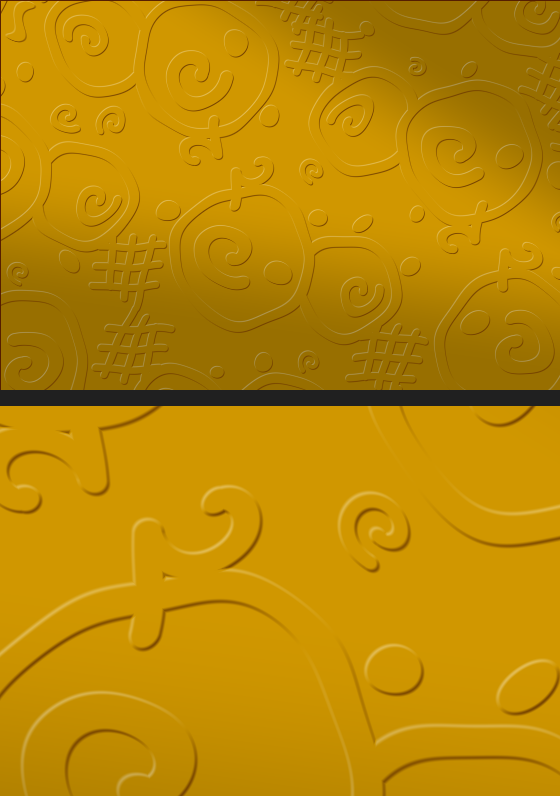
Top, the full canvas; bottom, a detail of the centre.
Give the GLSL for this pattern, as a Shadertoy shader.

```glsl
#define BRIGHT_GOLD vec3(.815, .592, .0)
#define DARK_GOLD vec3(.595, .435, .0)
#define GLINT vec3(.07, .14, .32)
#define SHADE vec3(.44, .24, .0)
#define LINE_WIDTH .0028
#define SOFTNESS .0019
#define STROKE .0135
#define RING_RADIUS .172
#define SCOOP_RADIUS .125
#define SCATTER_STEP .125
#define WOBBLE .007

const float TAU = 6.28318;
const vec2 ORIGIN = vec2(.524, .831);
const mat2 LATTICE = mat2(.68, -.22, .1, -.49);
const vec2 SCOOP_AT = vec2(.26, -.09);
const vec2 HATCH_AT = vec2(.36, -.28);
const vec2 HOOK_AT = vec2(.045, .225);

float hash(vec2 c) { return fract(sin(dot(c, vec2(127.1, 311.7))) * 43758.5453); }

mat2 turn(float a) { return mat2(cos(a), sin(a), -sin(a), cos(a)); }

float segment(vec2 p, vec2 a, vec2 b) {
    vec2 ab = b - a;
    return length(p - a - ab * clamp(dot(p - a, ab) / dot(ab, ab), 0., 1.));
}

float oval(vec2 p, float r) { return length(p * vec2(1., 1.2)) - r; }

vec2 polar(float r, float turns) { return r * vec2(cos(turns * TAU), sin(turns * TAU)); }

// Archimedean coil with round caps at both ends
float spiral(vec2 p, float size, float turns, float halfWidth) {
    p.y *= 1.15;
    float pitch = size / turns, first = .3, r = length(p);
    float a = atan(p.y, p.x) / TAU;
    float t = a + round(r / pitch - a);
    if (t > turns) t -= 1.;
    if (t < first) t += 1.;
    float d = t > turns || t < first ? 1. : abs(r - pitch * t);
    d = min(d, length(p - polar(pitch * first, first)));
    return min(d, length(p - polar(size, turns))) - halfWidth;
}

float hatch(vec2 p) {
    p = turn(.35) * p;
    float d = 1.;
    for (float k = -1.; k <= 1.; k++) {
        float x = k * .052;
        d = min(d, segment(p, vec2(x, .08), vec2(x * .7, -.08 - .02 * k)));
        d = min(d, segment(p, vec2(-.08, x - .015), vec2(.08, x + .015)));
    }
    return d - .0095;
}

// Local frame of a cluster; alternate rows are turned half round
vec2 clusterFrame(vec2 p, vec2 id) {
    vec2 q = p - ORIGIN - LATTICE * id;
    float flip = mod(id.y, 2.) < .5 ? TAU * .5 : 0.;
    return turn(flip + .2 * (hash(id) - .5)) * q;
}

vec2 nearestCluster(vec2 p) { return round(inverse(LATTICE) * (p - ORIGIN)); }

// Ring with coil and oval, side scoop, hook and hatching
float cluster(vec2 q, float seed) {
    float r = length(q);
    float d = abs(r - RING_RADIUS) - STROKE;
    float scoop = abs(length(q - SCOOP_AT) - SCOOP_RADIUS) - STROKE;
    d = min(d, max(scoop, RING_RADIUS - r));
    d = min(d, spiral(turn(2.) * (q - SCOOP_AT - vec2(.025, -.01)), .064, 1.3, .0125));
    vec2 hook = q - HOOK_AT;
    d = min(d, spiral(vec2(-hook.x, hook.y), .055, 1., .013));
    d = min(d, segment(q, HOOK_AT - vec2(.055, 0), HOOK_AT - vec2(.065, .085)) - .013);
    d = min(d, hatch(q - HATCH_AT));
    vec2 inner = turn(seed * TAU) * q;
    d = min(d, spiral(inner - vec2(.03, -.02), .095, 1.3, .019));
    return min(d, oval(inner - vec2(-.092, .045), .036));
}

float clusters(vec2 p) {
    vec2 home = nearestCluster(p);
    float d = 1.;
    for (float j = -1.; j <= 1.; j++)
    for (float i = -1.; i <= 1.; i++) {
        vec2 id = home + vec2(i, j);
        d = min(d, cluster(clusterFrame(p, id), hash(id + 7.)));
    }
    return d;
}

// Distance from a point to the outer hull of all clusters
float freeRoom(vec2 p) {
    vec2 home = nearestCluster(p);
    float d = 1.;
    for (float j = -1.; j <= 1.; j++)
    for (float i = -1.; i <= 1.; i++) {
        vec2 q = clusterFrame(p, home + vec2(i, j));
        d = min(d, min(length(q) - RING_RADIUS, length(q - SCOOP_AT) - SCOOP_RADIUS) - STROKE);
        d = min(d, min(length(q - HATCH_AT) - .1, length(q - HOOK_AT) - .065));
    }
    return d;
}

// Small ovals, eyelets, curls and waves in the gaps
float scatter(vec2 p) {
    vec2 home = floor(p / SCATTER_STEP);
    float d = 1.;
    for (float j = -1.; j <= 1.; j++)
    for (float i = -1.; i <= 1.; i++) {
        vec2 id = home + vec2(i, j);
        vec2 jitter = vec2(hash(id), hash(id + 31.)) - .5;
        vec2 c = (id + .5 + .22 * jitter) * SCATTER_STEP;
        float size = min(freeRoom(c) - .007, .052);
        if (size < .017) continue;
        vec2 q = turn(hash(id + 5.) * TAU) * (p - c);
        float kind = hash(id + 13.), item;
        if (size < .032 || kind < .2) item = oval(q, min(size, .036));
        else if (kind < .5) item = abs(oval(q, size * .58)) - size * .23;
        else if (kind < .85) item = spiral(q, size * .85, 1.3, size * .18);
        else item = length(vec2(max(abs(q.x) - size, 0.), .7 * (q.y - .02 * sin(q.x * 55.)))) - .011;
        d = min(d, item);
    }
    return d;
}

float relief(vec2 p) {
    p += WOBBLE * sin(p.yx * 21. + vec2(0., 2.)) + .4 * WOBBLE * sin(p.yx * 47. + vec2(1., 4.));
    return 1. - smoothstep(-SOFTNESS, SOFTNESS, min(clusters(p), scatter(p)));
}

void mainImage(out vec4 fragColor, in vec2 fragCoord) {
    vec2 p = fragCoord / iResolution.y;

    // Soft diagonal sheen: dark upper right and dark bottom
    float upper = smoothstep(-.24, .12, p.y - 1. + .62 * (p.x - .7));
    float lower = smoothstep(-.19, .17, .4 - .14 * p.x - p.y);
    vec3 color = mix(BRIGHT_GOLD, DARK_GOLD, max(upper, lower));

    // Embossed outlines lit from the upper left
    vec2 light = normalize(vec2(-.6, .8)) * LINE_WIDTH * .5;
    float emboss = relief(p - light) - relief(p + light);
    color += GLINT * max(emboss, 0.);
    color = mix(color, SHADE, .9 * max(-emboss, 0.));

    // Thin dark rim on the left and top
    float rim = min(p.x, 1. - p.y);
    color = mix(vec3(.32, .1, 0.), color, smoothstep(.001, .003, rim));
    fragColor = vec4(color, 1.);
}
```
